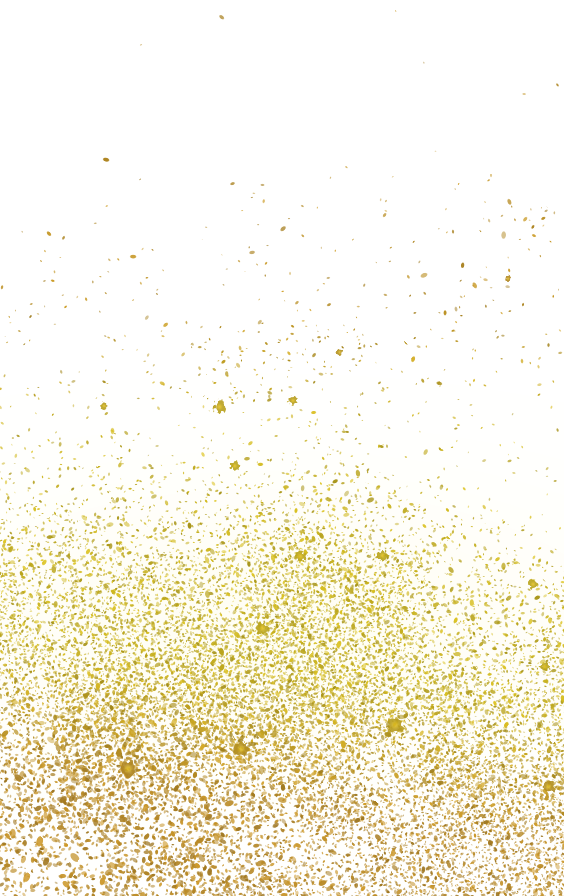
Write a Shadertoy shader that draws this background.

```glsl
vec3 hash3(vec2 cell) {
    vec3 q = fract(cell.xyx * vec3(0.1031, 0.1030, 0.0973));
    q += dot(q, q.yxz + 33.33);
    return fract((q.xxy + q.yzz) * q.zyx);
}

float valueNoise(vec2 p) {
    vec2 cell = floor(p), f = fract(p);
    f = f * f * (3.0 - 2.0 * f);
    float low = mix(hash3(cell).x, hash3(cell + vec2(1, 0)).x, f.x);
    float high = mix(hash3(cell + vec2(0, 1)).x, hash3(cell + vec2(1, 1)).x, f.x);
    return mix(low, high, f.y);
}

mat2 rotation(float angle) {
    float c = cos(angle), s = sin(angle);
    return mat2(c, s, -s, c);
}

float bump(vec2 p, vec2 center, vec2 spread) {
    vec2 q = (p - center) / spread;
    return exp(-dot(q, q));
}

// Chance that a cell holds a speck
float dustDensity(vec2 p) {
    float edge = p.y + 0.09 * smoothstep(0.38, 0.6, p.x) - 0.03 * bump(p, vec2(0.35, 0.4), vec2(0.1));
    float drift = 0.72 * pow(1.0 - smoothstep(0.2, 0.56, edge), 1.3);
    drift *= 0.55 + 0.9 * valueNoise(p * 22.0 + 7.0);
    drift += 0.22 * bump(p, vec2(0.34, 0.29), vec2(0.16, 0.09));
    drift *= 1.0 - 0.75 * bump(p, vec2(0.02, 0.0), vec2(0.2, 0.13));
    drift *= 1.0 - 0.35 * bump(p, vec2(0.32, 0.05), vec2(0.18, 0.1));
    float sparse = 0.025 * (1.0 - smoothstep(0.55, 0.87, p.y));
    sparse += 0.04 * bump(p, vec2(0.32, 0.6), vec2(0.1, 0.05));
    sparse += 0.06 * bump(p, vec2(0.58, 0.75), vec2(0.05, 0.025));
    return drift + sparse;
}

// Returns coverage and shade of one speck layer
vec2 speckLayer(vec2 p, float scale, float seed, float density, float size) {
    vec2 q = rotation(seed * 1.1 + 0.4) * p * scale + seed * 37.0 + 200.0;
    vec2 cell = floor(q);
    vec3 place = hash3(cell);
    vec3 look = hash3(cell + 311.0);
    float radius = mix(0.1, 0.25, look.x * look.x) * size;
    float pixel = 0.7 * scale / iResolution.y;
    vec2 d = rotation(look.y * 6.28) * (fract(q) - 0.5 - 0.34 * (place.xy - 0.5));
    float coverage = 1.0 - smoothstep(radius - pixel, radius + pixel, length(d * vec2(1.3, 0.8)));
    coverage *= min(1.0, radius / pixel) * mix(0.45, 1.0, look.z);
    return vec2(coverage * step(place.z, density), mix(0.82, 1.1, look.y));
}

void mainImage(out vec4 fragColor, in vec2 fragCoord) {
    vec2 p = fragCoord / iResolution.y;
    float pixel = 0.7 / iResolution.y;

    // Large flecks: center and radius
    const vec3 flecks[15] = vec3[15](
        vec3(0.245, 0.546, 0.0065), vec3(0.327, 0.553, 0.0045), vec3(0.262, 0.480, 0.0050),
        vec3(0.116, 0.547, 0.0038), vec3(0.379, 0.607, 0.0035), vec3(0.335, 0.379, 0.0065),
        vec3(0.427, 0.380, 0.0055), vec3(0.293, 0.299, 0.0070), vec3(0.441, 0.191, 0.0090),
        vec3(0.269, 0.164, 0.0080), vec3(0.143, 0.142, 0.0090), vec3(0.595, 0.348, 0.0050),
        vec3(0.612, 0.122, 0.0065), vec3(0.608, 0.256, 0.0050), vec3(0.567, 0.689, 0.0035));
    float fleckCover = 0.0, core = 0.0, crumbs = 0.0;
    for (int i = 0; i < 15; i++) {
        vec2 d = p - flecks[i].xy;
        float radius = flecks[i].z;
        float ragged = radius * (0.5 + 0.9 * valueNoise(d / radius * 2.2 + float(i) * 19.0 + 50.0));
        fleckCover = max(fleckCover, 1.0 - smoothstep(ragged - pixel, ragged + pixel, length(d)));
        core = max(core, 1.0 - smoothstep(0.0, radius * 0.7, length(d)));
        crumbs += smoothstep(0.004, 0.009, radius) * bump(p, flecks[i].xy, vec2(radius * 2.0));
    }

    // Gold tint: olive in the middle, amber above and below
    float amber = 1.0 - smoothstep(0.08, 0.27, p.y + 0.12 * (p.x - 0.3));
    amber = max(amber, 0.85 * smoothstep(0.5, 0.68, p.y));
    vec3 gold = mix(vec3(0.79, 0.70, 0.12), vec3(0.74, 0.55, 0.15), amber);

    // White ground with a faint warm haze
    vec3 color = mix(vec3(1.0), vec3(1.0, 0.995, 0.955), bump(p, vec2(0.3, 0.3), vec2(0.4, 0.16)));

    // Scattered dust, from fine to coarse
    float density = dustDensity(p) + 0.4 * crumbs;
    float size = 1.0 + 0.45 * (1.0 - smoothstep(0.05, 0.3, p.y)) * (1.0 - smoothstep(0.1, 0.5, p.x));
    for (int i = 0; i < 7; i++) {
        float layer = float(i);
        vec2 speck = speckLayer(p, 165.0 - 15.0 * layer, layer, density, size);
        color = mix(color, gold * speck.y, speck.x);
    }

    vec3 fleckColor = mix(gold * 0.92, vec3(0.91, 0.77, 0.13), core * 0.8);
    color = mix(color, fleckColor, fleckCover * 0.9);
    fragColor = vec4(color, 1.0);
}
```
